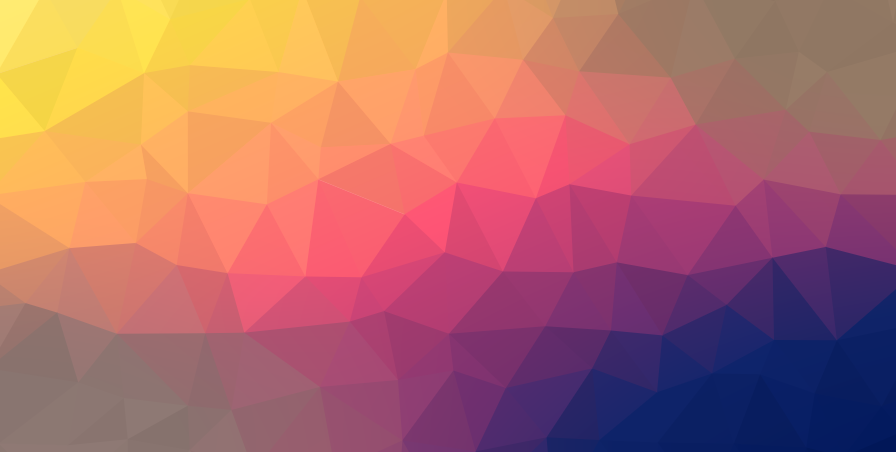
Write a Shadertoy shader that draws this background.

```glsl
// Low-poly gradient: a jittered, staggered grid is split into triangles,
// each shaded from a diagonal yellow-pink-navy ramp with two muted corners.
// Triangles are blended by edge coverage, so the mesh stays smooth.

const float ROWS = 7.0;            // mesh rows over the canvas height
const float JITTER = 0.36;         // vertex displacement, in cells
const float STAGGER = 0.13;        // sideways shift of alternate rows
const float FACET_CONTRAST = 0.04; // brightness spread between triangles
const float FACET_SOFTNESS = 0.2;  // share of gradient kept inside a triangle
const float GLINT_CHANCE = 0.03;   // share of triangles with a pale edge
const float GLINT_STRENGTH = 0.28;
const float RAMP_BEND = 0.32;      // curvature of the dark colour bands
const vec2 RAMP_AXIS = vec2(0.46, 0.54);
const vec3 TAUPE_LEFT = vec3(0.54, 0.46, 0.44);
const vec3 TAUPE_RIGHT = vec3(0.57, 0.47, 0.39);

const int STOPS = 12;
const float STOP_AT[STOPS] = float[](
    0.0, 0.13, 0.23, 0.33, 0.42, 0.485, 0.55, 0.62, 0.69, 0.74, 0.80, 1.0);
const vec3 STOP_COLOR[STOPS] = vec3[](
    vec3(1.00, 0.90, 0.46), vec3(1.00, 0.87, 0.28), vec3(1.00, 0.72, 0.36),
    vec3(1.00, 0.60, 0.41), vec3(1.00, 0.46, 0.44), vec3(1.00, 0.33, 0.46),
    vec3(0.80, 0.26, 0.46), vec3(0.60, 0.22, 0.44), vec3(0.42, 0.18, 0.43),
    vec3(0.25, 0.16, 0.42), vec3(0.06, 0.14, 0.41), vec3(0.00, 0.09, 0.35));

float hash(vec2 p) {
    return fract(sin(dot(p, vec2(127.1, 311.7))) * 43758.55);
}

// Smooth colour field; uv runs from the top left (0,0) to bottom right (1,1)
vec3 gradientColor(vec2 uv) {
    uv = clamp(uv, 0.0, 1.0);
    float t = dot(uv, RAMP_AXIS);
    float across = uv.x - uv.y;
    t -= RAMP_BEND * across * across * smoothstep(0.52, 0.74, t);

    vec3 color = STOP_COLOR[0];
    for (int i = 1; i < STOPS; i++) {
        float blend = (t - STOP_AT[i - 1]) / (STOP_AT[i] - STOP_AT[i - 1]);
        color = mix(color, STOP_COLOR[i], clamp(blend, 0.0, 1.0));
    }

    float left = 1.0 - smoothstep(0.18, 0.56, distance(uv, vec2(0.0, 1.0)));
    float right = 1.0 - smoothstep(0.18, 0.56, distance(uv, vec2(1.0, 0.0)));
    color = mix(color, TAUPE_LEFT, left);
    return mix(color, TAUPE_RIGHT, right);
}

// Mesh vertex of a grid node
vec2 meshVertex(vec2 node) {
    vec2 offset = vec2(hash(node), hash(node + 57.3)) * 2.0 - 1.0;
    float side = mod(node.y, 2.0) * 2.0 - 1.0;
    return node + offset * JITTER + vec2(side * STAGGER, 0.0);
}

// Signed distance to the line ab, negative on its inner side
float edgeDistance(vec2 p, vec2 a, vec2 b) {
    vec2 dir = normalize(b - a);
    return dot(p - a, vec2(dir.y, -dir.x));
}

// Adds one triangle: rgb holds weighted colour, a holds coverage
void addTriangle(inout vec4 sum, vec2 p, vec2 a, vec2 b, vec2 c,
                 vec2 meshSize, float pixel) {
    float ab = edgeDistance(p, a, b);
    float d = max(ab, max(edgeDistance(p, b, c), edgeDistance(p, c, a)));
    float coverage = clamp(0.5 - d / pixel, 0.0, 1.0);
    if (coverage <= 0.0) return;

    vec2 center = (a + b + c) / 3.0;
    float seed = hash(floor(center * 64.0));
    vec3 color = gradientColor(mix(center, p, FACET_SOFTNESS) / meshSize);
    color *= 1.0 + FACET_CONTRAST * (seed - 0.5) * 2.0;

    // Occasional hairline along one edge
    float width = max(pixel, 0.015);
    float glint = 1.0 - smoothstep(0.0, width, abs(ab));
    glint *= step(hash(floor(center * 64.0) + 19.7), GLINT_CHANCE);
    color = mix(color, vec3(1.0, 0.85, 0.75), glint * GLINT_STRENGTH);
    sum += vec4(color, 1.0) * coverage;
}

void mainImage(out vec4 fragColor, in vec2 fragCoord) {
    float pixel = ROWS / iResolution.y;
    vec2 meshSize = iResolution.xy * pixel;
    vec2 p = vec2(fragCoord.x, iResolution.y - fragCoord.y) * pixel;
    vec2 cell = floor(p);
    vec4 sum = vec4(0.0);

    // Split each nearby quad along its shorter diagonal
    for (int y = -1; y <= 1; y++) {
        for (int x = -1; x <= 1; x++) {
            vec2 node = cell + vec2(x, y);
            vec2 a = meshVertex(node);
            vec2 b = meshVertex(node + vec2(1.0, 0.0));
            vec2 c = meshVertex(node + vec2(1.0, 1.0));
            vec2 d = meshVertex(node + vec2(0.0, 1.0));
            if (distance(a, c) < distance(b, d)) {
                addTriangle(sum, p, a, b, c, meshSize, pixel);
                addTriangle(sum, p, c, d, a, meshSize, pixel);
            } else {
                addTriangle(sum, p, b, c, d, meshSize, pixel);
                addTriangle(sum, p, d, a, b, meshSize, pixel);
            }
        }
    }
    vec3 color = sum.a > 0.0 ? sum.rgb / sum.a : gradientColor(p / meshSize);
    fragColor = vec4(clamp(color, 0.0, 1.0), 1.0);
}
```
